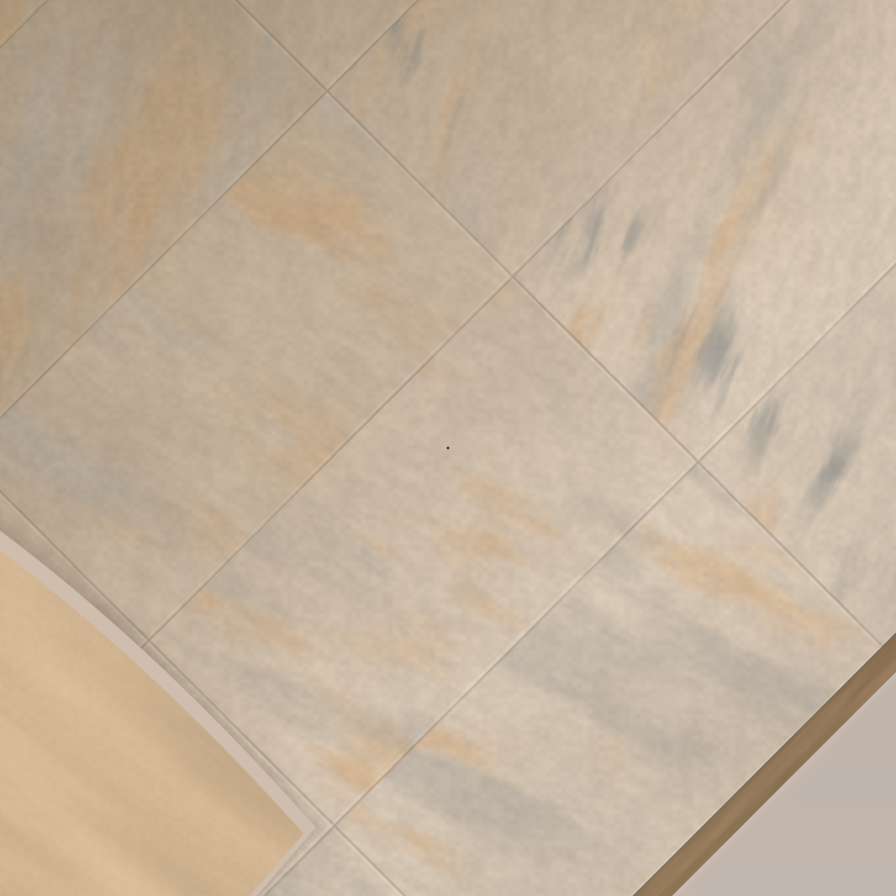
Reproduce this texture procedurally as a Shadertoy shader.

```glsl
// Diagonal sandstone floor tiles with a cloth mat, a wooden edge strip and a plain wall.

// Layout: x is measured from the left, y from the top
const vec2 TILE_SIZE = vec2(0.414, 0.812);    // strip pitch, joint pitch (sheared units)
const vec2 TILE_ORIGIN = vec2(0.053, 0.264);
const float GROUT_WIDTH = 0.0022;
const float SHALLOW_GRAIN = 0.50;             // grain angles in radians
const float STEEP_GRAIN = -1.25;
const float WOOD_START = 1.706;
const float WOOD_END = 1.750;
const float HEM_WIDTH = 0.016;
const float SPECK_RADIUS = 0.0013;

// Colours
const vec3 STONE_SHADE = vec3(0.66, 0.59, 0.50);
const vec3 STONE_MID = vec3(0.755, 0.685, 0.60);
const vec3 STONE_LIGHT = vec3(0.825, 0.765, 0.695);
const vec3 OCHRE = vec3(0.79, 0.64, 0.47);
const vec3 GREY = vec3(0.67, 0.645, 0.60);
const vec3 BLUE_VEIN = vec3(0.53, 0.54, 0.53);
const vec3 CLOTH = vec3(0.81, 0.70, 0.565);
const vec3 HEM = vec3(0.81, 0.74, 0.68);
const vec3 WOOD = vec3(0.57, 0.465, 0.345);
const vec3 WALL = vec3(0.755, 0.71, 0.675);

float hash(vec2 p) {
    return fract(sin(dot(p, vec2(127.1, 311.7))) * 43758.5453);
}

float noise(vec2 p) {
    vec2 i = floor(p), f = fract(p);
    f = f * f * (3.0 - 2.0 * f);
    return mix(mix(hash(i), hash(i + vec2(1, 0)), f.x),
               mix(hash(i + vec2(0, 1)), hash(i + vec2(1, 1)), f.x), f.y);
}

float fbm(vec2 p) {
    float sum = 0.0, amp = 0.5;
    for (int i = 0; i < 5; i++) {
        sum += amp * noise(p);
        p = mat2(1.6, 1.2, -1.2, 1.6) * p + 7.3;
        amp *= 0.5;
    }
    return sum;
}

// Coordinates along and across a grain direction
vec2 alongGrain(vec2 p, float angle) {
    float c = cos(angle), s = sin(angle);
    return vec2(c * p.x + s * p.y, c * p.y - s * p.x);
}

float cover(float dist, float soft) {
    return 1.0 - smoothstep(-soft, soft, dist);
}

vec3 floorColor(vec2 p, vec2 d, float soft) {
    vec2 cell = (d - TILE_ORIGIN) / TILE_SIZE;
    vec2 id = floor(cell);
    float seed = hash(id + 3.7);
    bool rightSide = id.y >= 0.0;
    bool steep = rightSide || id.x < 1.0;
    float angle = (steep ? STEEP_GRAIN : SHALLOW_GRAIN) + 0.15 * (seed - 0.5);
    vec2 g = alongGrain(p, angle) + seed * 17.0;

    // Light falls off towards the upper left
    vec3 col = mix(STONE_SHADE, STONE_MID, smoothstep(0.0, 0.85, d.x));
    col = mix(col, STONE_LIGHT, smoothstep(0.65, 1.35, d.x + 0.08 * d.y));
    col *= 0.985 + 0.03 * seed;

    // Clouds, rusty streaks and grey bands along the grain
    float cloud = fbm(p * 5.0 + seed * 31.0);
    float streak = fbm(g * vec2(5.0, 17.0));
    float band = fbm(g * vec2(3.0, 12.0) + 40.0);
    col *= 1.0 + 0.12 * (cloud - 0.5);
    col = mix(col, OCHRE * (0.9 + 0.1 * d.x), 0.55 * smoothstep(0.50, 0.75, streak) * smoothstep(0.3, 0.65, cloud));
    col = mix(col, GREY, 0.45 * smoothstep(0.50, 0.72, band));

    // Blue veins close to the joint of the right-hand tiles
    float jointDist = d.y - TILE_ORIGIN.y;
    float veinZone = rightSide ? exp(-pow((jointDist - 0.14) / 0.07, 2.0)) : 0.0;
    float vein = smoothstep(0.50, 0.70, fbm(g * vec2(5.0, 26.0) + 9.0));
    col = mix(col, BLUE_VEIN, 0.6 * vein * veinZone);

    // Fine rough surface
    col *= 1.0 + 0.08 * (fbm(g * vec2(45.0, 90.0)) - 0.5);
    col *= 1.0 + 0.04 * (noise(p * 170.0) - 0.5);

    // Worn grout: thin dark line with a pale lip
    vec2 edge = (cell - floor(cell + 0.5)) * TILE_SIZE * 0.7071;
    float wear = 0.5 + 0.5 * noise(p * 14.0);
    float line = max(cover(abs(edge.x) - GROUT_WIDTH * 0.5, soft), cover(abs(edge.y) - GROUT_WIDTH * 0.5, soft));
    vec2 lipDist = abs(edge + GROUT_WIDTH * 1.4) - GROUT_WIDTH * 0.6;
    float lip = cover(min(lipDist.x, lipDist.y), soft);
    col *= 1.0 + 0.05 * lip * wear;
    return col * (1.0 - 0.16 * line * wear);
}

void mainImage(out vec4 fragColor, in vec2 fragCoord) {
    vec2 p = fragCoord / iResolution.xy;
    p.y = 1.0 - p.y;
    float soft = 1.0 / iResolution.y;
    vec2 d = vec2(p.x + p.y, p.x - p.y);      // the two diagonals
    vec3 col = floorColor(p, d, max(soft, 0.0013));

    // Cloth mat with a curved top edge, pale hem and soft folds
    float topEdge = (0.592 + 0.75 * p.x + 0.54 * p.x * p.x - p.y) * 0.72;
    float endEdge = (p.x + 0.867 * p.y - 1.1535) * 0.756;
    float mat = max(topEdge, endEdge);
    float folds = fbm(alongGrain(p, 0.62) * vec2(2.5, 15.0) + 5.0);
    vec3 cloth = CLOTH * (0.88 + 0.24 * folds) * (0.99 + 0.02 * noise(p * 200.0));
    float hem = max(cover(-topEdge - HEM_WIDTH, soft), cover(-endEdge - 0.006, soft));
    cloth = mix(cloth, HEM, hem);
    col *= 1.0 - 0.12 * exp(-max(mat, 0.0) * 110.0);
    col = mix(col, cloth, cover(mat, soft));

    // Wooden strip and wall
    float grain = fbm(vec2(d.x * 70.0, d.y * 8.0));
    vec3 wood = WOOD * (0.88 + 0.24 * grain) * (1.0 - 0.2 * exp(-abs(d.x - WOOD_START) * 300.0));
    vec3 wall = WALL * (0.96 + 0.05 * p.y) + 0.05 * exp(-abs(d.x - WOOD_END) * 250.0);
    col = mix(col, wood, cover((WOOD_START - d.x) * 0.7071, soft));
    col = mix(col, wall, cover((WOOD_END - d.x) * 0.7071, soft));

    // Tiny dark speck on the middle tile
    col = mix(col, vec3(0.12), cover(length(p - 0.5) - SPECK_RADIUS, soft));
    fragColor = vec4(col, 1.0);
}
```
